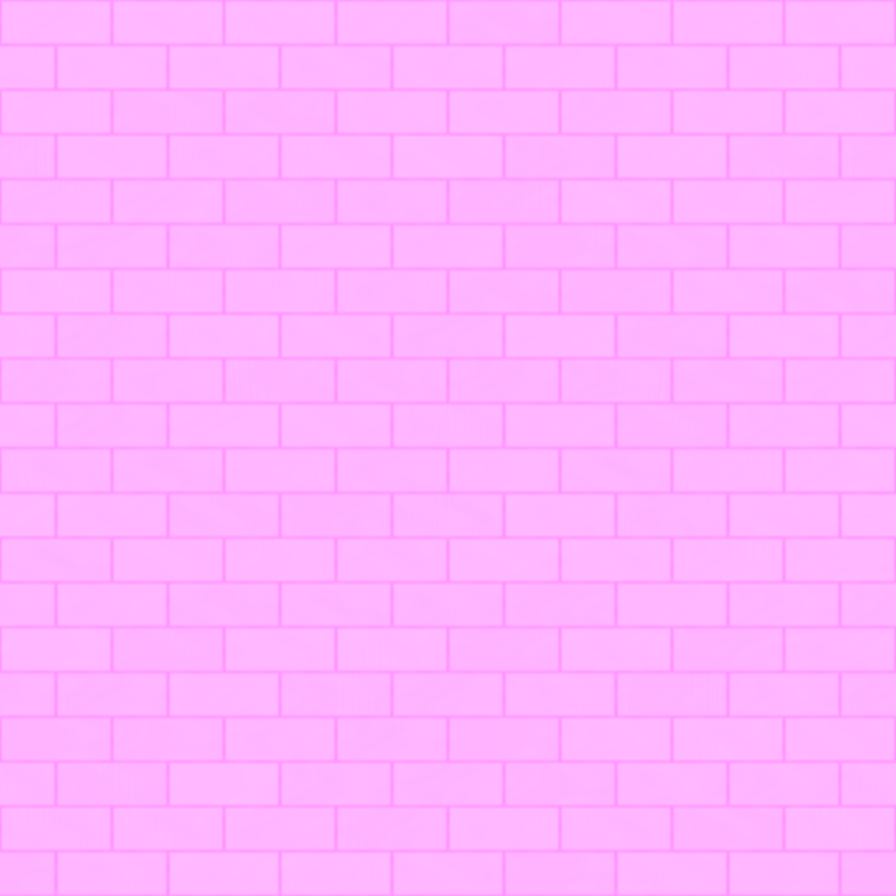
This texture is drawn by a Shadertoy shader. Its source:

```glsl
#define GRID vec2(8.0, 20.0)
#define BRICK_COLOR vec3(1.0, 0.712, 1.0)
#define UPRIGHT_JOINT vec3(1.0, 0.585, 1.0)
#define LEVEL_JOINT vec3(1.0, 0.62, 1.0)
#define JOINT_CORE 0.0006
#define JOINT_EDGE 0.0036
#define TONE_RANGE 0.020
#define CLOUD_DEPTH 0.006
#define STREAK_DEPTH 0.006
#define JOINT_WEAR 0.18

const float TAU = 6.2831853;

float hash(vec2 cell) {
    return fract(sin(dot(cell, vec2(127.1, 311.7))) * 4375.85);
}

// Soft blotches: warped sines, offset by a phase for each brick
float clouds(vec2 p, float phase) {
    vec2 q = p + 0.35 * sin(p.yx * vec2(5.0, 3.0) + phase);
    return 0.6 * sin(q.x * 4.0 + q.y * 2.5 + phase)
         + 0.4 * sin(q.x * 7.0 - q.y * 6.0 + phase * 1.7);
}

// Fine upright brush marks that fade in and out
float streaks(vec2 p, float phase) {
    float x = p.x + 0.02 * sin(p.y * 4.0 + phase);
    float fine = sin(x * 41.0 + phase) + sin(x * 67.0 + phase * 2.3);
    float fade = 0.5 + 0.5 * sin(p.x * 3.0 + p.y * 2.0 + phase * 1.3);
    return 0.5 * fine * fade;
}

// Joint coverage at a distance from its centre line
float joint(float dist, float pixel) {
    return 1.0 - smoothstep(JOINT_CORE, max(JOINT_EDGE, JOINT_CORE + 1.5 * pixel), dist);
}

void mainImage(out vec4 fragColor, in vec2 fragCoord) {
    vec2 uv = fragCoord / iResolution.xy;
    vec2 pixel = 1.0 / iResolution.xy;

    // Running bond: even rows are moved by half a brick
    vec2 p = uv * GRID;
    p.x += 0.5 * (1.0 - mod(floor(p.y), 2.0));
    vec2 brick = mod(floor(p), GRID);
    vec2 local = fract(p);
    vec2 edge = min(local, 1.0 - local) / GRID;

    // Brick face with its own tone and faint marks
    float tone = hash(brick);
    float phase = TAU * hash(brick + 31.0);
    float strength = hash(brick + 57.0);
    vec2 face = local * vec2(2.0, 1.0);
    float shade = TONE_RANGE * (tone - 0.5)
                + CLOUD_DEPTH * clouds(face, phase)
                + STREAK_DEPTH * strength * strength * streaks(face, phase);
    vec3 color = BRICK_COLOR + vec3(0.0, shade, 0.0);

    // Joints, worn unevenly along their length
    vec2 wear = 1.0 - JOINT_WEAR * (0.5 + 0.5 * sin(TAU * vec2(
        37.0 * uv.y + 3.0 * uv.x, 23.0 * uv.x + 7.0 * uv.y)));
    color = mix(color, LEVEL_JOINT, wear.y * joint(edge.y, pixel.y));
    color = mix(color, UPRIGHT_JOINT, wear.x * joint(edge.x, pixel.x));

    fragColor = vec4(color, 1.0);
}
```
